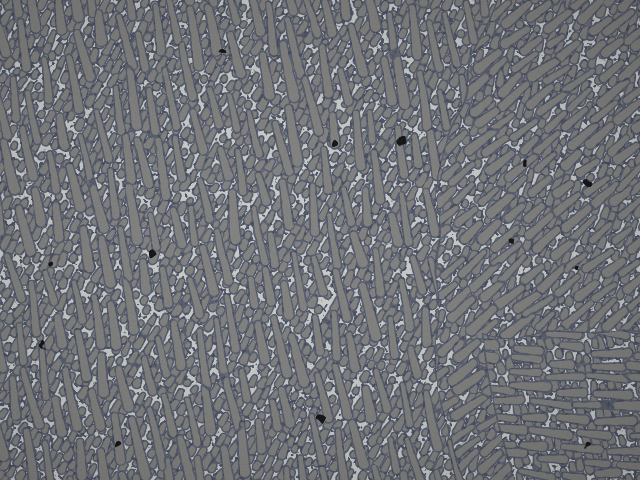
Write a WebGL 1 fragment shader that draws this texture.

```glsl
precision highp float;
uniform vec2 u_resolution;

const vec3 BODY = vec3(0.490, 0.490, 0.485);
const vec3 MATRIX = vec3(0.75, 0.77, 0.76);
const vec3 OUTLINE = vec3(0.27, 0.29, 0.365);
const vec3 PORE = vec3(0.09, 0.09, 0.10);
const float GAP = 0.0009;

// Directions are angles from the vertical, counterclockwise
struct Grain {
  float trunkAngle;
  float armAngle;
  float reach;
  float spacing;
};

vec2 hash2(vec2 p) {
  vec2 k = vec2(dot(p, vec2(127.1, 311.7)), dot(p, vec2(269.5, 183.3)));
  return fract(sin(k) * 43758.5453);
}

float corner(vec2 id, vec2 offset) {
  return dot(hash2(id) * 2.0 - 1.0, offset);
}

float gradientNoise(vec2 p) {
  vec2 i = floor(p);
  vec2 f = p - i;
  vec2 w = f * f * (3.0 - 2.0 * f);
  vec2 e = vec2(1.0, 0.0);
  float low = mix(corner(i, f), corner(i + e, f - e), w.x);
  float high = mix(corner(i + e.yx, f - e.yx), corner(i + 1.0, f - 1.0), w.x);
  return mix(low, high, w.y);
}

vec2 toFrame(vec2 p, float angle) {
  float c = cos(angle);
  float s = sin(angle);
  return vec2(c * p.x + s * p.y, c * p.y - s * p.x);
}

float rodDistance(vec2 q, float halfLength, float radius) {
  float along = clamp(q.y, -halfLength, halfLength);
  float taper = 1.0 - 0.25 * along / (halfLength + radius);
  return length(vec2(q.x, q.y - along)) - radius * taper;
}

// Staggered rods along y; touching rods stay split by a thin seam
float rodField(vec2 p, vec2 cell, float reach, float shortest, float radius, float seed) {
  vec2 nearest = vec2(1.0);
  for (int i = -1; i <= 1; i++) {
    float column = floor(p.x / cell.x) + float(i);
    float shift = hash2(vec2(column, seed)).x;
    for (int j = -1; j <= 1; j++) {
      vec2 id = vec2(column, floor(p.y / cell.y - shift) + float(j));
      vec2 place = hash2(id + seed);
      vec2 shape = hash2(id + seed + 31.7);
      vec2 centre = (id + vec2(0.5, 0.5 + shift) + (place - 0.5) * vec2(0.5, 0.4)) * cell;
      vec2 q = toFrame(p - centre, (shape.x - 0.5) * 0.22);
      float d = rodDistance(q, reach * mix(shortest, 1.0, shape.y), radius * mix(0.75, 1.15, place.y));
      nearest = d < nearest.x ? vec2(d, nearest.x) : vec2(nearest.x, min(nearest.y, d));
    }
  }
  return max(nearest.x, GAP + 0.5 * (nearest.x - nearest.y));
}

// Trunks first, then side arms in the room left between them
float dendrites(vec2 p, Grain g) {
  vec2 bent = p + 0.008 * vec2(gradientNoise(p * 7.0), gradientNoise(p * 7.0 + 40.0));
  float trunks = rodField(toFrame(bent, g.trunkAngle), vec2(g.spacing, 2.15 * g.reach), g.reach, 0.45, 0.0082, 3.0);
  float arms = rodField(toFrame(bent, g.armAngle), vec2(0.0185, 0.029), 0.013, 0.05, 0.0068, 17.0);
  float wobble = 0.0022 * gradientNoise(p * 75.0);
  return min(trunks, max(arms, 2.0 * GAP - trunks)) + wobble;
}

float poreDistance(vec2 p) {
  vec2 id = floor(p / 0.19);
  vec2 place = hash2(id + 8.0);
  vec2 kind = hash2(id + 53.0);
  vec2 q = p - (id + mix(vec2(0.25), vec2(0.75), place)) * 0.19;
  float radius = mix(0.004, 0.011, kind.y * kind.y);
  float rough = 0.012 * gradientNoise(p * 90.0);
  return kind.x < 0.4 ? length(q) + rough - radius : 1.0;
}

void main() {
  vec2 p = gl_FragCoord.xy / u_resolution.y;
  vec2 uv = gl_FragCoord.xy / u_resolution;
  float soft = max(0.6 / u_resolution.y, 0.0011);

  // Three grains with ragged borders
  float ragged = 0.05 * gradientNoise(p * 7.0 + 5.0);
  float fromLeft = p.x - 0.90 - 0.42 * (p.y - 0.42) * (p.y - 0.42) + ragged;
  float fromFloor = max(p.y - 0.31, 0.10 - fromLeft) + ragged;
  Grain grain = Grain(0.19, -0.5, 0.061, 0.040);
  float border = abs(fromLeft);
  if (fromLeft > 0.0) {
    grain = Grain(-0.87, -0.35, 0.036, 0.031);
    if (fromFloor < 0.0) grain = Grain(1.52, 0.2, 0.040, 0.029);
    border = min(border, abs(fromFloor));
  }
  float d = max(dendrites(p, grain), GAP - border);

  // Eutectic: bright ground with short dark worms
  float worms = gradientNoise(p * 125.0) + 0.35 * gradientNoise(p * 210.0 + 9.0);
  float patches = 0.12 * gradientNoise(p * 22.0 + 70.0);
  float speckle = smoothstep(0.08, 0.24, worms + patches);
  vec3 color = mix(MATRIX, OUTLINE, 0.92 * speckle);

  // Smooth bodies and their dark rims
  color = mix(color, BODY, 1.0 - smoothstep(-soft, soft, d));
  float rim = 1.0 - smoothstep(0.0004, 0.0004 + 2.0 * soft, abs(d - GAP));
  color = mix(color, OUTLINE, 0.85 * rim);
  color = mix(color, PORE, 1.0 - smoothstep(-soft, soft, poreDistance(p)));

  // Fine grain and light falloff
  color += 0.03 * gradientNoise(p * 260.0 + 21.0);
  vec2 fromLight = uv - vec2(0.45, 0.52);
  color *= 1.04 - 0.34 * dot(fromLight, fromLight);
  gl_FragColor = vec4(color, 1.0);
}
```
